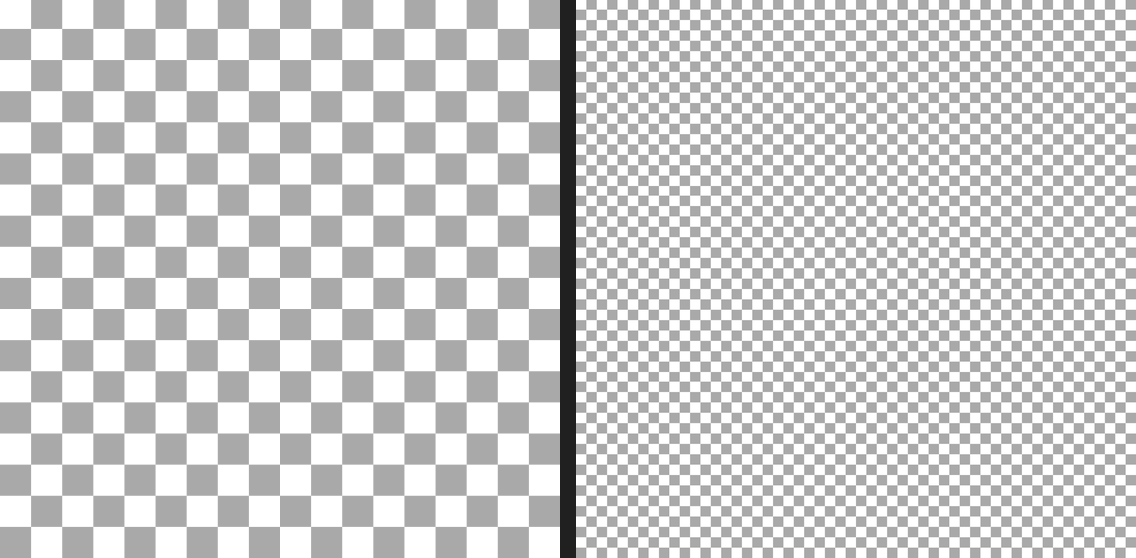
Left: one tile. Right: repeated 3 by 3.
This pattern is drawn by a WebGL 1 fragment shader. Its source:

```glsl
precision highp float;
// Grey and white checkerboard of 18 by 18 squares, the top row slightly cropped.

uniform vec2 u_resolution;

// Signed distance to the nearest cell edge: negative in even cells, positive in odd ones.
vec2 edgeDistance(vec2 p) {
  return abs(mod(p + 0.5, 2.0) - 1.0) - 0.5;
}

void main() {
  // Square cells; the even row parity still continues across the cropped top.
  vec2 cellCount = 18.0 * vec2(1.0, 510.0 / 512.0);
  vec2 cellsPerPixel = cellCount / u_resolution;
  vec2 p = gl_FragCoord.xy * cellsPerPixel;

  // Box-filtered parity on each axis, one pixel wide at the edges.
  vec2 parity = clamp(2.0 * edgeDistance(p) / cellsPerPixel, -1.0, 1.0);
  float greyCoverage = 0.5 + 0.5 * parity.x * parity.y;

  vec3 color = mix(vec3(1.0), vec3(0.663), greyCoverage);
  gl_FragColor = vec4(color, 1.0);
}
```
